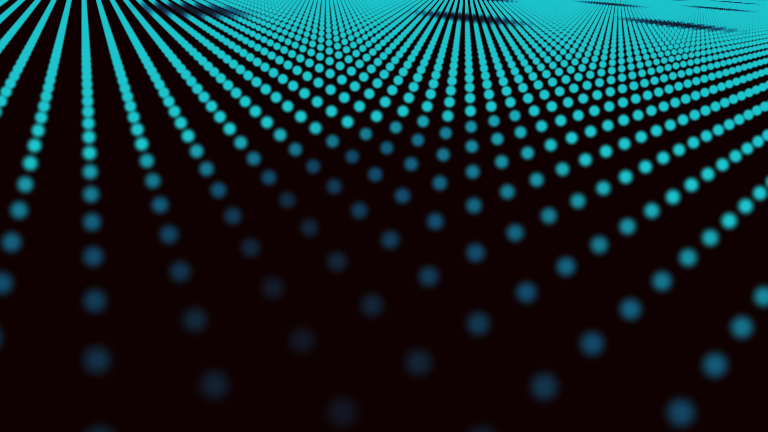
Reproduce this background procedurally as a Shadertoy shader.

```glsl
// A receding plane of soft round dots, seen by a slightly rolled camera.
// A homography maps the lattice to the canvas; each pixel visits the nearby
// rows from far to near and blends discs lit by a smooth valley and ripples.

const vec3 BACKGROUND = vec3(0.058, 0.004, 0.006);
const vec3 DIM_DOT    = vec3(0.070, 0.070, 0.110);
const vec3 BLUE_DOT   = vec3(0.070, 0.300, 0.430);
const vec3 CYAN_DOT   = vec3(0.110, 0.765, 0.795);

// Homogeneous step per column, step per row, and position of dot (0, 0).
const mat3 LATTICE = mat3(0.2512, -0.0623, -0.0415,
                          0.0317,  0.1876,  0.1668,
                          0.2245,  0.1667,  1.0);

const float DOT_RADIUS  = 0.050;   // in canvas heights, at depth 1
const float NEAR_CORE   = 0.15;    // solid part of a blurred near dot
const float FAR_CORE    = 0.65;    // solid part of a sharp far dot
const int   ROW_REACH   = 11;      // rows visited on each side
const float ROW_SPREAD  = 0.34;    // rows under one dot, per unit of depth
const vec2  RIPPLE_SIZE = vec2(22.0, 28.0);
const vec2  RIPPLE_AT   = vec2(7.0, 35.0);
const float RIPPLE_SKEW = 0.58;
const float TAU = 6.2831853;

// Brightness of the dot at a lattice position.
float lightLevel(vec2 cell) {
    // Dim valley that bends to the right and rises with distance.
    float row = max(cell.y, 0.0);
    float side = cell.x - (2.0 + 0.045 * row * row);
    float slope = side < 0.0 ? 0.050 + 0.018 * row : 0.055 + 0.005 * row;
    float level = 0.08 + 0.0028 * row * row + slope * abs(side);

    // Dark hollows among the far rows.
    vec2 wave = vec2(cell.x, cell.y - RIPPLE_SKEW * cell.x) - RIPPLE_AT;
    vec2 dip = max(cos(TAU * wave / RIPPLE_SIZE), 0.0);
    float hollow = smoothstep(0.25, 0.95, dip.x * dip.y);
    hollow *= smoothstep(28.0, 36.0, cell.y);
    return min(level, 0.78) * (1.0 - 0.85 * hollow);
}

vec3 dotColor(float level) {
    vec3 color = mix(DIM_DOT, BLUE_DOT, smoothstep(0.03, 0.34, level));
    return mix(color, CYAN_DOT, clamp((level - 0.30) / 0.46, 0.0, 1.0));
}

// Opacity of a disc that is blurred near the camera and crisp far away.
float dotMask(float dist, float depth, float pixel) {
    float radius = DOT_RADIUS / depth;
    float core = mix(NEAR_CORE, FAR_CORE, smoothstep(1.0, 4.0, depth));
    return 1.0 - smoothstep(core * radius - 0.5 * pixel,
                            radius + 0.5 * pixel, dist);
}

void mainImage(out vec4 fragColor, in vec2 fragCoord) {
    float pixel = 1.0 / iResolution.y;
    vec2 p = fragCoord * pixel;

    // Canvas to lattice.
    vec3 q = inverse(LATTICE) * vec3(p, 1.0);
    float depth = 1.0 / max(q.z, 0.001);
    vec2 cell = q.xy * depth;

    // Local lattice directions give the closest column in every row.
    vec2 columnStep = LATTICE[0].xy - p * LATTICE[0].z;
    vec2 rowStep = LATTICE[1].xy - p * LATTICE[1].z;
    float shear = dot(columnStep, rowStep) / dot(columnStep, columnStep);

    vec3 color = BACKGROUND;
    for (int n = ROW_REACH; n >= -ROW_REACH; n--) {
        float row = round(cell.y) + float(n);
        float offset = row - cell.y;
        if (abs(offset) > ROW_SPREAD * depth + 1.0) continue;

        vec2 id = vec2(round(cell.x - offset * shear), row);
        vec3 center = LATTICE * vec3(id, 1.0);
        if (center.z < 0.05) continue;
        float mask = dotMask(distance(p, center.xy / center.z), center.z, pixel);
        color = mix(color, dotColor(lightLevel(id)), mask);
    }
    fragColor = vec4(color, 1.0);
}
```
